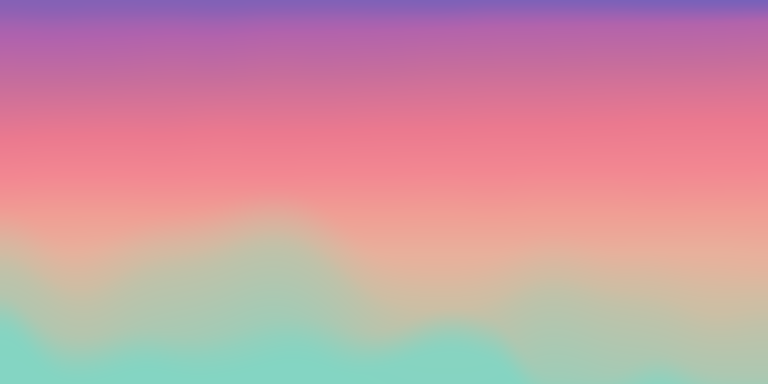
This background is drawn by a Shadertoy shader. Its source:

```glsl
float hash(vec2 p) {
    return fract(sin(dot(p, vec2(127.1, 311.7))) * 43758.5);
}

float noise(vec2 p) {
    vec2 i = floor(p), f = fract(p);
    f = f * f * (3.0 - 2.0 * f);
    return mix(mix(hash(i), hash(i + vec2(1, 0)), f.x),
               mix(hash(i + vec2(0, 1)), hash(i + vec2(1, 1)), f.x), f.y);
}

float bump(float x, float center, float width) {
    float d = (x - center) / width;
    return exp(-d * d);
}

float ramp(float a, float b, float v) {
    return clamp((v - a) / (b - a), 0.0, 1.0);
}

// Sunset bands, from violet at the top down to sand
vec3 skyColor(float x, float down) {
    float t = down + 0.06 * x * (1.0 - smoothstep(0.2, 0.6, down));
    vec3 violet = mix(vec3(0.52, 0.38, 0.71), vec3(0.46, 0.38, 0.73), x);
    vec3 orchid = vec3(0.69, 0.385, 0.68);
    vec3 mauve = vec3(0.78, 0.43, 0.61);
    vec3 rose = vec3(0.92, 0.475, 0.56);
    vec3 coral = vec3(0.95, 0.53, 0.57);
    vec3 salmon = vec3(0.94, 0.62, 0.58);
    vec3 peach = vec3(0.91, 0.69, 0.61);
    vec3 sand = vec3(0.84, 0.74, 0.63);

    vec3 color = mix(violet, orchid, smoothstep(-0.01, 0.11 - 0.045 * x, down));
    color = mix(color, mauve, ramp(0.10, 0.22, t));
    color = mix(color, rose, ramp(0.22, 0.36, t));
    color = mix(color, coral, ramp(0.36, 0.46, t));
    color = mix(color, salmon, ramp(0.46, 0.56, t));
    color = mix(color, peach, ramp(0.56, 0.66, t));
    return mix(color, sand, ramp(0.66, 0.80, t));
}

// Height of the soft sage hills
float hillRidge(float x) {
    return 0.32 + 0.16 * bump(x, 0.0, 0.08) + 0.11 * bump(x, 0.20, 0.08)
         + 0.21 * bump(x, 0.36, 0.11) + 0.09 * bump(x, 0.72, 0.08)
         + 0.03 * bump(x, 0.84, 0.06);
}

// Height of the teal mist along the bottom
float mistCrest(float x) {
    return 0.06 + 0.12 * bump(x, 0.0, 0.05) + 0.03 * bump(x, 0.19, 0.05)
         + 0.05 * bump(x, 0.38, 0.07) + 0.08 * bump(x, 0.59, 0.085)
         - 0.10 * smoothstep(0.64, 0.72, x) + 0.05 * bump(x, 0.86, 0.05);
}

void mainImage(out vec4 fragColor, in vec2 fragCoord) {
    vec2 uv = fragCoord / iResolution.xy;
    float wobble = noise(uv * vec2(14.0, 6.0)) - 0.5;

    vec3 color = skyColor(uv.x, 1.0 - uv.y + 0.008 * wobble);

    // Hills fade in below their ridge, then cool towards teal
    vec3 sage = vec3(0.78, 0.75, 0.65);
    vec3 teal = vec3(0.50, 0.84, 0.77);
    float depth = hillRidge(uv.x) - uv.y + 0.02 * wobble;
    color = mix(color, sage, smoothstep(0.0, 0.21, depth));
    color = mix(color, teal, 0.62 * ramp(0.13, 0.41, depth));

    // Low mist
    float mist = mistCrest(uv.x) - uv.y + 0.02 * wobble;
    color = mix(color, teal, 0.85 * smoothstep(-0.07, 0.06, mist));

    fragColor = vec4(color, 1.0);
}
```
